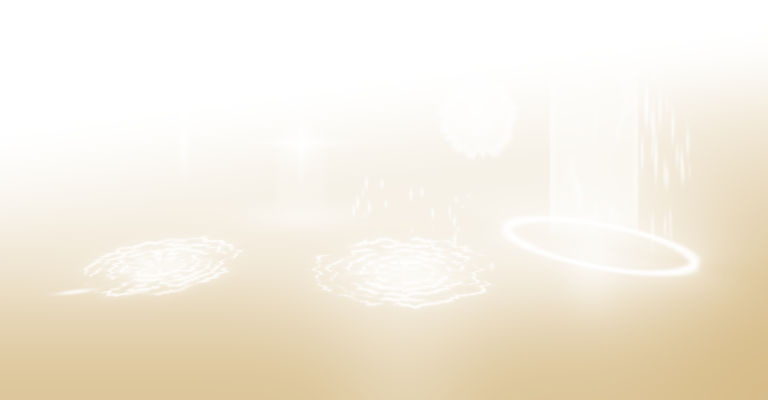
Reproduce this background procedurally as a WebGL 2 fragment shader.

```glsl
#version 300 es
precision highp float;
// Pale golden backdrop with white magic circles, an orb, a star flare and a light pillar.
// A tint amount is built from soft gradients, then every glowing shape
// adds to one light value that bleaches the tint back to white.
uniform vec2 u_resolution;
out vec4 fragColor;

float hash(vec2 p) {
    vec3 q = fract(p.xyx * vec3(0.1031, 0.1030, 0.0973));
    q += dot(q, q.yzx + 33.33);
    return fract((q.x + q.y) * q.z);
}

float noise(vec2 p) {
    vec2 i = floor(p), f = fract(p);
    f = f * f * (3.0 - 2.0 * f);
    return mix(mix(hash(i), hash(i + vec2(1, 0)), f.x),
               mix(hash(i + vec2(0, 1)), hash(i + vec2(1, 1)), f.x), f.y);
}

float blob(vec2 d, vec2 size) {
    d /= size;
    return exp(-dot(d, d));
}

float stroke(float d, float width) {
    return exp(-d * d / (width * width));
}

vec2 rotate(vec2 p, float a) {
    return vec2(cos(a) * p.x + sin(a) * p.y, cos(a) * p.y - sin(a) * p.x);
}

// Flattened circle of jagged, broken electric rings around a bright core
float magicCircle(vec2 d, vec2 radii, float seed) {
    vec2 q = d / radii;
    float r = max(length(q), 0.001);
    vec2 dir = q / r;
    float toCanvas = r / max(length(q / radii), 0.001);
    float light = 0.0;
    for (int i = 0; i < 5; i++) {
        float k = float(i), s = seed + k * 17.0;
        float jag = noise(dir * 9.0 + s + 40.0) - 0.5 + 0.5 * (noise(dir * 23.0 + s + 70.0) - 0.5);
        float ringR = (1.0 - 0.17 * k) * (1.0 + 0.14 * jag);
        float broken = smoothstep(0.2, 0.65, noise(dir * 5.0 + s + 90.0));
        float dist = (r - ringR) * toCanvas;
        light += broken * (1.5 * stroke(dist, 0.0035) + 0.15 * stroke(dist, 0.015));
    }
    // spiky ornament in the middle
    float spokes = pow(abs(cos(4.0 * atan(q.y, q.x))), 12.0) * smoothstep(0.75, 0.2, r);
    float grain = smoothstep(0.5, 0.8, noise(q * 9.0 + seed)) * smoothstep(0.85, 0.3, r);
    return light + 0.4 * spokes + 0.45 * grain + 0.9 * exp(-5.0 * r * r) + 0.35 * exp(-0.9 * r * r);
}

// Smooth hoop, thicker towards its two ends
float hoop(vec2 d, vec2 radii) {
    vec2 q = d / radii;
    float r = max(length(q), 0.001);
    float dist = (r - 1.0) * r / max(length(q / radii), 0.001);
    float ends = pow(abs(q.x / r), 4.0);
    return 2.2 * stroke(dist, 0.005 + 0.006 * ends) + 0.5 * exp(-abs(dist) / 0.03)
         + 0.3 * smoothstep(1.05, 0.5, r);
}

// Thin upright glints scattered over a box
float glints(vec2 p, vec2 corner, vec2 extent, vec2 size, float seed) {
    float light = 0.0;
    for (int i = 0; i < 22; i++) {
        float k = float(i) + seed;
        vec2 h = vec2(hash(vec2(k, 3.7)), hash(vec2(k, 9.1)));
        float scale = 0.4 + hash(vec2(k, 15.3));
        light += scale * blob(p - corner - h * extent, size * vec2(1.0, scale));
    }
    return light;
}

void main() {
    vec2 p = gl_FragCoord.xy / u_resolution.y;

    // Tint: slanted upper edge, warmer floor, deep gold on the right
    float tint = 0.22 * smoothstep(0.0, 0.32, 0.69 + 0.14 * p.x - p.y);
    tint += 0.68 * smoothstep(0.52, -0.02, p.y);
    float side = 0.7 * smoothstep(1.45, 1.95, p.x) * smoothstep(0.88, 0.25, p.y);
    tint = mix(tint, 1.1, side);

    // Three floor circles and their halos
    float light = magicCircle(rotate(p - vec2(0.40, 0.333), 0.16), vec2(0.195, 0.062), 3.0);
    light += magicCircle(p - vec2(1.012, 0.318), vec2(0.222, 0.083), 29.0);
    light += hoop(rotate(p - vec2(1.502, 0.385), -0.185), vec2(0.237, 0.053));
    light += 0.3 * blob(p - vec2(1.01, 0.24), vec2(0.24, 0.16));
    light += 0.22 * blob(p - vec2(1.01, 0.02), vec2(0.16, 0.25));
    light += 0.5 * blob(p - vec2(1.48, 0.35), vec2(0.06, 0.10));
    light += 0.4 * blob(p - vec2(1.50, 0.37), vec2(0.32, 0.14));
    light += 1.5 * stroke(p.y - 0.267 - 0.12 * (p.x - 0.16), 0.005) * blob(p - vec2(0.19, 0.27), vec2(0.04));

    // Orb with a frayed rim
    vec2 o = p - vec2(1.195, 0.705);
    float orbR = length(o);
    float rim = 0.097 + 0.022 * (noise(o / max(orbR, 0.001) * 8.0 + 50.0) - 0.5);
    light += 0.65 * smoothstep(rim + 0.006, rim - 0.012, orbR) + 0.5 * stroke(orbR - rim + 0.012, 0.012);
    light += 0.8 * blob(o, vec2(0.05));

    // Pillar with rising flames
    float column = smoothstep(0.115, 0.105, abs(p.x - 1.485)) * smoothstep(0.40, 0.46, p.y)
                 * smoothstep(0.88, 0.68, p.y);
    float sway = 0.03 * noise(vec2(p.x * 9.0, p.y * 12.0));
    float flame = smoothstep(0.5, 0.8, noise(vec2((p.x + sway) * 42.0, p.y * 9.0)));
    light += column * (0.65 + 0.35 * stroke(abs(p.x - 1.485) - 0.105, 0.008));
    light += flame * (1.3 * blob(p - vec2(1.50, 0.53), vec2(0.06, 0.07))
                    + 0.9 * blob(p - vec2(1.49, 0.72), vec2(0.08, 0.14)));
    light += glints(p, vec2(1.60, 0.42), vec2(0.15, 0.42), vec2(0.004, 0.035), 60.0);

    // Star flare, its faint shaft and the pool below; a lone upright spark
    vec2 s = p - vec2(0.753, 0.643);
    light += blob(s, vec2(0.10, 0.007)) + blob(s, vec2(0.008, 0.065)) + blob(s, vec2(0.045, 0.035));
    light += 0.2 * smoothstep(0.07, 0.05, abs(s.x)) * smoothstep(-0.19, -0.12, s.y) * smoothstep(0.05, -0.05, s.y);
    light += 0.6 * blob(p - vec2(0.753, 0.458), vec2(0.13, 0.032));
    light += 1.2 * blob(p - vec2(0.459, 0.66), vec2(0.010, 0.065));

    // Embers above the middle circle
    light += glints(p, vec2(0.84, 0.39), vec2(0.36, 0.16), vec2(0.004, 0.010), 120.0);

    tint *= exp(-light);
    fragColor = vec4(1.0 - tint * vec3(0.15, 0.25, 0.44), 1.0);
}
```
